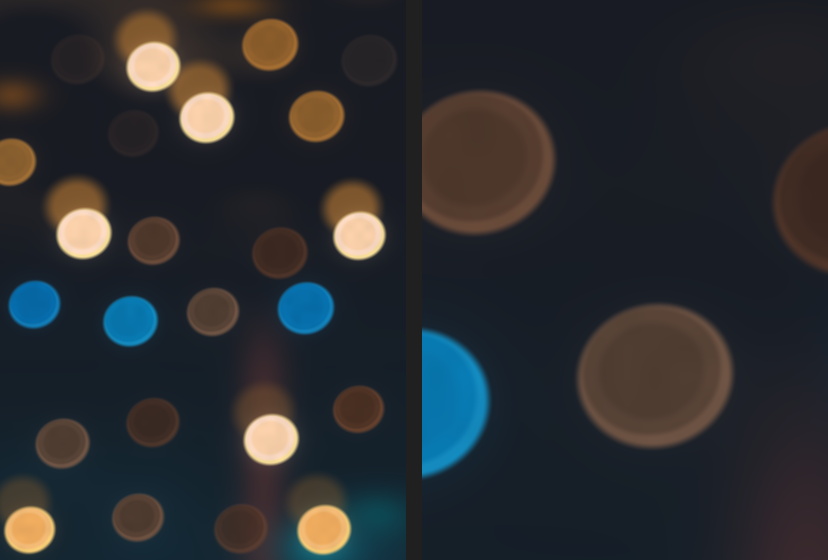
Left: the whole. Right: its middle third, enlarged.
Give the GLSL for this background, as a WebGL 2 fragment shader.

```glsl
#version 300 es
precision highp float;
// Out-of-focus night lights: warm, brown and blue bokeh discs over a dark, hazy backdrop.

uniform vec2 u_resolution;
out vec4 fragColor;

vec2 hash22(vec2 p) {
    vec3 q = fract(p.xyx * vec3(0.1031, 0.1030, 0.0973));
    q += dot(q, q.yzx + 33.33);
    return fract((q.xx + q.yz) * q.zy);
}

float valueNoise(vec2 p) {
    vec2 cell = floor(p), f = fract(p);
    f = f * f * (3.0 - 2.0 * f);
    float low = mix(hash22(cell).x, hash22(cell + vec2(1, 0)).x, f.x);
    float high = mix(hash22(cell + vec2(0, 1)).x, hash22(cell + vec2(1, 1)).x, f.x);
    return mix(low, high, f.y);
}

// Soft round glow, 1 at its centre
float glow(vec2 p, vec2 centre, vec2 size) {
    vec2 d = (p - centre) / size;
    return exp(-dot(d, d));
}

// Distance from the centre of a slightly wide, tilted disc, 1 at its edge
float discRadius(vec2 p, float radius) {
    p = mat2(0.97, -0.24, 0.24, 0.97) * p;
    return length(p * vec2(0.96, 1.05)) / radius;
}

vec3 backdrop(vec2 p, float aspect) {
    vec3 color = mix(vec3(0.075, 0.13, 0.17), vec3(0.095, 0.105, 0.135), smoothstep(0.0, 0.75, p.y));
    float haze = valueNoise(p * vec2(5.0, 7.0) + 3.7);

    // Brown smoke above, teal haze below
    color += vec3(0.12, 0.075, 0.03) * smoothstep(0.5, 1.0, haze) * smoothstep(0.5, 0.8, p.y);
    color += vec3(0.0, 0.07, 0.09) * haze * smoothstep(0.3, 0.0, p.y);

    // Dim red column, teal pools and smeared lamps
    float column = exp(-pow((p.x - 0.65 * aspect) / 0.045, 2.0)) * smoothstep(0.5, 0.3, p.y);
    color = mix(color, vec3(0.29, 0.18, 0.19), 0.75 * column);
    color = mix(color, vec3(0.04, 0.42, 0.50), 0.8 * glow(p, vec2(0.79 * aspect, 0.02), vec2(0.07, 0.05)));
    color = mix(color, vec3(0.04, 0.32, 0.36), 0.7 * glow(p, vec2(0.93 * aspect, 0.08), vec2(0.06, 0.04)));
    color = mix(color, vec3(0.50, 0.30, 0.10), 0.7 * glow(p, vec2(0.57 * aspect, 0.99), vec2(0.07, 0.025)));
    color = mix(color, vec3(0.48, 0.29, 0.12), 0.7 * glow(p, vec2(0.03 * aspect, 0.83), vec2(0.05, 0.03)));
    return color;
}

void main() {
    vec2 p = gl_FragCoord.xy / u_resolution.y;
    float aspect = u_resolution.x / u_resolution.y;
    float pixel = 1.0 / u_resolution.y;
    vec3 color = backdrop(p, aspect);

    // One light per cell of a staggered, jittered grid, four columns by six rows
    for (int i = 0; i < 24; i++) {
        int row = i / 4, rank = i * 7 % 24;
        vec2 jitter = hash22(vec2(float(i) + 1.5, 7.3)) - 0.5;
        vec2 traits = hash22(vec2(float(i) + 9.2, 41.7));
        float column = float(i % 4) + 0.22 + 0.5 * float(row % 2);
        vec2 centre = vec2(column / 4.0 * aspect, (float(row) + 0.5) / 6.0) + jitter * vec2(0.08, 0.09);
        float radius = mix(0.043, 0.048, traits.x);

        // Brown by default, faint in places
        vec3 core = mix(vec3(0.29, 0.17, 0.11), vec3(0.33, 0.25, 0.20), traits.y);
        vec3 band = core * 1.12;
        vec3 rim = core * 1.4;
        float opacity = rank % 3 == 2 ? (row > 3 ? 0.2 : 0.65) : 0.92;
        float ghost = 0.0;

        if (row == 2 && rank < 20) {
            core = mix(vec3(0.01, 0.34, 0.63), vec3(0.03, 0.49, 0.70), traits.y);
            band = core * 1.03;
            rim = core + vec3(0.05, 0.08, 0.07);
            opacity = 0.97;
        } else if (rank % 3 == 0) {
            bool golden = row == 0;
            core = golden ? vec3(0.93, 0.67, 0.37) : vec3(0.97, 0.81, 0.66);
            band = golden ? vec3(0.95, 0.73, 0.46) : vec3(0.98, 0.85, 0.76);
            rim = golden ? vec3(0.96, 0.80, 0.46) : vec3(0.97, 0.87, 0.60);
            opacity = 1.0;
            ghost = row < 2 ? 0.4 : 0.9;
        } else if (rank % 3 == 1 && row > 3) {
            core = mix(vec3(0.60, 0.32, 0.08), vec3(0.56, 0.40, 0.20), traits.y);
            band = core * 1.06;
            rim = core * 1.2;
        }

        // Blurred second reflection just above bright lights, and their faint bloom
        vec2 local = p - centre;
        float ghostRadius = discRadius(local - vec2(-0.014, 0.05), radius * 1.12);
        color = mix(color, vec3(0.53, 0.36, 0.18), ghost * smoothstep(1.25, 0.65, ghostRadius));
        float r = discRadius(local, radius);
        color += core * 0.07 * opacity * exp(-3.5 * max(r - 1.0, 0.0));

        // Disc with a pale inner band and a thin bright rim, offset as in a real lens
        float inner = discRadius(local - vec2(-0.002, 0.003), radius);
        vec3 disc = mix(core, band, smoothstep(0.60, 0.76, inner));
        disc = mix(disc, rim, smoothstep(0.84, 0.95, inner));
        disc *= 0.97 + 0.05 * valueNoise(local * 60.0 + float(i));
        float soft = (0.0025 + pixel) / radius;
        color = mix(color, disc, opacity * smoothstep(1.0 + soft, 1.0 - soft, r));
    }

    fragColor = vec4(clamp(color, 0.0, 1.0), 1.0);
}
```
